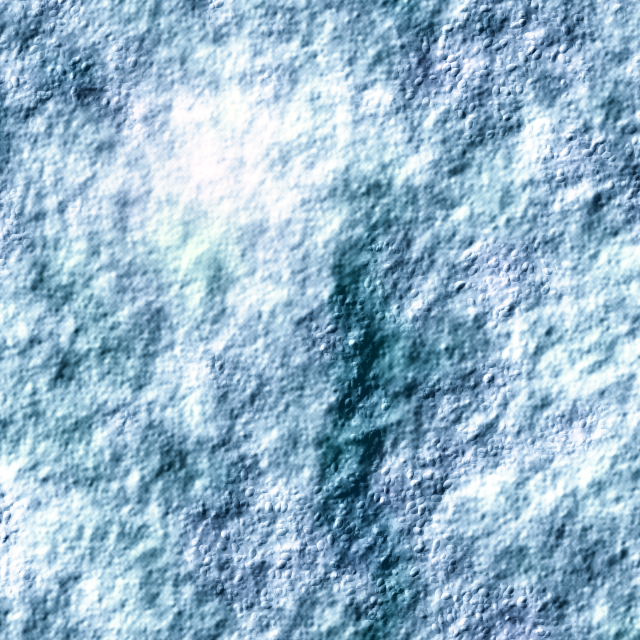
Write a Shadertoy shader that draws this texture.

```glsl
// Three random values in 0..1 for a grid cell
vec3 hash3(vec2 cell) {
    vec3 q = fract(cell.xyx * vec3(0.1031, 0.1030, 0.0973));
    q += dot(q, q.yxz + 33.33);
    return fract((q.xxy + q.yzz) * q.zyx);
}

// Cellular noise: soft signed lumps, one per cell
float lumps(vec2 p) {
    vec2 cell = floor(p);
    float sum = 0.0;
    for (int y = -1; y <= 1; y++)
    for (int x = -1; x <= 1; x++) {
        vec2 c = cell + vec2(x, y);
        vec3 rnd = hash3(c);
        vec2 d = p - c - rnd.xy;
        float k = max(0.0, 1.0 - dot(d, d));
        sum += (2.0 * rnd.z - 1.0) * k * k * k;
    }
    return sum;
}

// Octaves of lumps, each turned to hide the grid
float layers(vec2 p, int count, float gain) {
    float sum = 0.0, amp = 1.0;
    for (int i = 0; i < count; i++) {
        sum += amp * lumps(p);
        p = mat2(1.54, 1.16, -1.16, 1.54) * p + vec2(17.3, 41.7);
        amp *= gain;
    }
    return sum;
}

// Crisp oval domes of random size and direction
float grains(vec2 p) {
    vec2 cell = floor(p);
    float top = 0.0;
    for (int y = -1; y <= 1; y++)
    for (int x = -1; x <= 1; x++) {
        vec2 c = cell + vec2(x, y);
        vec3 rnd = hash3(c + 71.0);
        vec2 d = p - c - rnd.xy;
        vec2 axis = vec2(cos(6.283 * rnd.z), sin(6.283 * rnd.z));
        d = vec2(dot(d, axis) * 0.8, dot(d, vec2(-axis.y, axis.x)) * 1.2);
        float radius = 0.52 * fract(rnd.z * 7.0);
        top = max(top, radius * radius - dot(d, d));
    }
    return top;
}

// Height of the crust; grainy sets how far the grains stand out
float crust(vec2 p, float grainy) {
    float rough = layers(p * 20.0, 4, 0.51) / 20.0;
    return rough + grainy * (grains(p * 68.0) / 68.0 + 0.7 * grains(p * 105.0 + 9.0) / 105.0);
}

// Blend towards the next colour between two tones
vec3 rampStep(vec3 colour, vec3 next, float lo, float hi, float tone) {
    return mix(colour, next, clamp((tone - lo) / (hi - lo), 0.0, 1.0));
}

vec3 iceRamp(float tone) {
    vec3 c = vec3(0.03, 0.13, 0.20);
    c = rampStep(c, vec3(0.14, 0.27, 0.36), -2.8, -1.9, tone);
    c = rampStep(c, vec3(0.28, 0.45, 0.57), -1.9, -1.17, tone);
    c = rampStep(c, vec3(0.43, 0.59, 0.71), -1.17, -0.55, tone);
    c = rampStep(c, vec3(0.59, 0.73, 0.84), -0.55, 0.0, tone);
    c = rampStep(c, vec3(0.73, 0.85, 0.93), 0.0, 0.57, tone);
    c = rampStep(c, vec3(0.91, 0.96, 0.98), 0.57, 1.3, tone);
    return rampStep(c, vec3(1.0), 1.3, 2.1, tone);
}

void mainImage(out vec4 fragColor, in vec2 fragCoord) {
    vec2 uv = fragCoord / iResolution.y;

    // Broad light and shade: a pale drift and a winding dark rift
    float cloud = layers(uv * 4.5 + 3.0, 3, 0.6);
    float mottle = layers(uv * 17.0 + 51.0, 4, 0.7);
    vec2 fromDrift = uv - vec2(0.32, 0.71);
    float drift = exp(-dot(fromDrift, fromDrift) / 0.035);
    float bend = 0.59 + 0.025 * sin(uv.y * 18.0) + 0.6 * max(0.0, uv.y - 0.6);
    float across = (uv.x - bend - 0.06 * cloud - 0.015 * mottle) / 0.055;
    float rift = exp(-across * across) * mix(1.0, 0.65, smoothstep(0.5, 0.75, uv.y));
    float broad = 0.95 * cloud + 1.15 * drift - 1.25 * rift;

    // Relief lit from the upper left, grains gathered in patches
    float patches = layers(uv * 7.0 + 29.0, 2, 0.6);
    float grainy = 4.8 * smoothstep(-0.3, 0.45, patches + 0.5 * rift - 0.6 * drift);
    vec2 toLight = normalize(vec2(-0.8, 0.6));
    float reach = 0.0019;
    float slope = (crust(uv, grainy) - crust(uv + toLight * reach, grainy)) / reach;
    slope *= 1.0 - 0.5 * drift;

    // Faint woven grid on the surface
    float weave = 0.08 * sin(uv.x * 820.0) * sin(uv.y * 820.0);

    // Colour, with teal hollows, lilac patches and a warm drift
    float tone = 0.04 + broad + 0.55 * mottle * (1.0 - 0.4 * drift) + 0.42 * slope + weave;
    vec3 colour = iceRamp(tone);
    float hollow = smoothstep(-0.5, -1.5, broad);
    colour += hollow * vec3(-0.05, 0.015, 0.0);
    colour += patches * vec3(0.02, -0.015, 0.015);
    colour += drift * vec3(0.03, 0.0, -0.01);
    fragColor = vec4(clamp(colour, 0.0, 1.0), 1.0);
}
```
